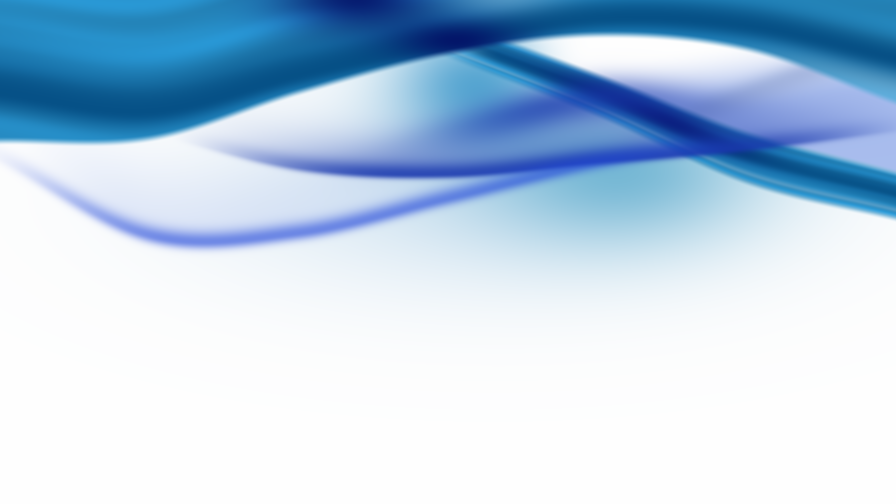
Give the GLSL for this background, as a WebGL 2 fragment shader.

```glsl
#version 300 es
precision highp float;
// Glossy blue ribbons sweeping across the top of a white field.
uniform vec2 u_resolution;
out vec4 outColor;

// Palette
const vec3 WHITE = vec3(0.995);
const vec3 SKY = vec3(0.15, 0.55, 0.77);
const vec3 PALE_TEAL = vec3(0.42, 0.70, 0.82);
const vec3 MIST = vec3(0.63, 0.78, 0.89);
const vec3 LAVENDER = vec3(0.66, 0.74, 0.93);
const vec3 ROYAL = vec3(0.10, 0.22, 0.68);
const vec3 DEEP_TEAL = vec3(0.01, 0.29, 0.50);
const vec3 NAVY = vec3(0.01, 0.06, 0.40);

// Ribbon heights, measured down from the top at seven even steps across
const float WAVE_EDGE[7] = float[](0.280, 0.275, 0.183, 0.106, 0.069, 0.097, 0.204);
const float WAVE_CORE[7] = float[](0.185, 0.222, 0.150, 0.086, 0.037, 0.051, 0.116);
const float BAND_TOP[7] = float[](-0.25, -0.18, -0.07, 0.042, 0.150, 0.264, 0.343);
const float BAND_BASE[7] = float[](-0.20, -0.10, 0.00, 0.111, 0.227, 0.361, 0.433);
const float BLUE_LINE[7] = float[](0.190, 0.259, 0.331, 0.345, 0.319, 0.292, 0.255);
const float LOW_LINE[7] = float[](0.312, 0.468, 0.463, 0.394, 0.324, 0.280, 0.259);
const float HIGH_VEIL[7] = float[](0.400, 0.380, 0.345, 0.262, 0.197, 0.220, 0.240);
const float RISING_VEIL[7] = float[](0.500, 0.450, 0.420, 0.380, 0.300, 0.185, 0.080);

const float EDGE_SOFTNESS = 0.009;
const float SHEEN = 0.22;

// Catmull-Rom spline, with straight extension past both ends
float curve(float x, float k[7]) {
  float t = clamp(x, 0.0, 0.9999) * 6.0;
  int i = int(t);
  float f = fract(t), b = k[i], c = k[i + 1];
  float a = i > 0 ? k[i - 1] : 2.0 * b - c;
  float e = i < 5 ? k[i + 2] : 2.0 * c - b;
  return b + 0.5 * f * (c - a + f * (2.0 * a - 5.0 * b + 4.0 * c - e
    + f * (3.0 * (b - c) + e - a)));
}

vec2 hashGradient(vec2 p) {
  float h = fract(sin(dot(p, vec2(127.1, 311.7))) * 43758.5);
  return vec2(cos(6.2832 * h), sin(6.2832 * h));
}

float gradientNoise(vec2 p) {
  vec2 i = floor(p), f = fract(p), u = f * f * (3.0 - 2.0 * f);
  vec2 o = vec2(0.0, 1.0);
  return mix(
    mix(dot(hashGradient(i), f), dot(hashGradient(i + o.yx), f - o.yx), u.x),
    mix(dot(hashGradient(i + o), f - o), dot(hashGradient(i + o.yy), f - o.yy), u.x), u.y);
}

// Soft line with separate widths above and below its centre
float streak(float s, float above, float below) {
  s /= s < 0.0 ? above : below;
  return exp(-s * s);
}

float blob(vec2 p, vec2 centre, vec2 radius) {
  vec2 q = (p - centre) / radius;
  return exp(-dot(q, q));
}

float cover(float s) {
  return smoothstep(-EDGE_SOFTNESS, EDGE_SOFTNESS, s);
}

void main() {
  vec2 p = gl_FragCoord.xy / u_resolution;
  p.y = 1.0 - p.y;
  float x = p.x;
  float wave = p.y - curve(x, WAVE_EDGE);
  float core = p.y - curve(x, WAVE_CORE);
  float bandTop = p.y - curve(x, BAND_TOP);
  float bandBase = p.y - curve(x, BAND_BASE);
  float line = p.y - curve(x, BLUE_LINE);
  float low = p.y - curve(x, LOW_LINE);
  float high = p.y - curve(x, HIGH_VEIL);
  float rising = p.y - curve(x, RISING_VEIL);

  // Glow on the white field
  vec3 col = mix(WHITE, MIST, 0.45 * blob(p, vec2(0.55, 0.38), vec2(0.30, 0.20)));
  col = mix(col, PALE_TEAL, 0.9 * blob(p, vec2(0.69, 0.34), vec2(0.15, 0.14)));
  col = mix(col, SKY, 0.75 * blob(p, vec2(0.53, 0.17), vec2(0.09, 0.12)));

  // Pale veil inside the lower loop
  float inside = cover(-low) * smoothstep(0.0, 0.15, x) * smoothstep(0.60, 0.25, x);
  col = mix(col, LAVENDER, 0.32 * inside * smoothstep(-0.22, 0.0, low));

  // Window on the right, between the wave and the falling band
  vec3 window = mix(WHITE, LAVENDER, smoothstep(0.10, 0.24, p.y + 0.25 * (x - 0.75)));
  col = mix(col, window, cover(-bandTop) * smoothstep(0.56, 0.66, x));
  col = mix(col, LAVENDER * 0.9, 0.65 * smoothstep(0.66, 0.8, x) * streak(rising, 0.025, 0.03));

  // Falling band
  float across = clamp(bandTop / (bandTop - bandBase), 0.0, 1.0);
  float grain = gradientNoise(vec2(x * 3.0, across * 8.0));
  vec3 band = SKY * (1.0 + SHEEN * grain);
  band = mix(band, DEEP_TEAL, 0.85 * streak(across - 0.45, 0.25, 0.22));
  band = mix(band, NAVY, 0.95 * streak(across - 0.38, 0.4, 0.28) * streak(x - 0.74, 0.12, 0.09));
  band = mix(band, MIST, 0.35 * streak(across - 0.82, 0.06, 0.05));
  col = mix(col, band, cover(bandTop) * cover(-bandBase) * smoothstep(0.46, 0.56, x));

  // Royal blue veils and lines
  col = mix(col, ROYAL, 0.75 * streak(high, 0.04, 0.05) * streak(x - 0.62, 0.13, 0.18));
  float lineFade = smoothstep(0.18, 0.45, x) * smoothstep(1.05, 0.78, x);
  col = mix(col, ROYAL, 0.4 * lineFade * streak(line, 0.07, 0.008));
  col = mix(col, ROYAL, 0.8 * lineFade * streak(line, 0.022, 0.009));
  float lowFade = smoothstep(-0.05, 0.2, x) * smoothstep(0.85, 0.6, x);
  col = mix(col, ROYAL * 1.25, 0.6 * lowFade * streak(low, 0.022, 0.014));

  // Main wave: sheen, dark core, navy crossing, pale upper right
  float fibre = gradientNoise(vec2(x * 2.5, core * 22.0));
  vec3 body = SKY * (1.0 + SHEEN * fibre);
  body = mix(body, MIST, 0.45 * smoothstep(0.75, 1.0, x) * smoothstep(-0.02, 0.06, core));
  body = mix(body, MIST, 0.5 * blob(p, vec2(0.57, 0.0), vec2(0.07, 0.05)));
  body = mix(body, DEEP_TEAL, 0.9 * streak(core, 0.075 - 0.04 * x, 0.035));
  body = mix(body, NAVY, 0.9 * blob(p, vec2(0.40, 0.0), vec2(0.09, 0.06)));
  body = mix(body, NAVY, 0.9 * blob(p, vec2(0.51, 0.08), vec2(0.07, 0.04)));
  col = mix(col, body, cover(-wave));

  outColor = vec4(clamp(col, 0.0, 1.0), 1.0);
}
```
